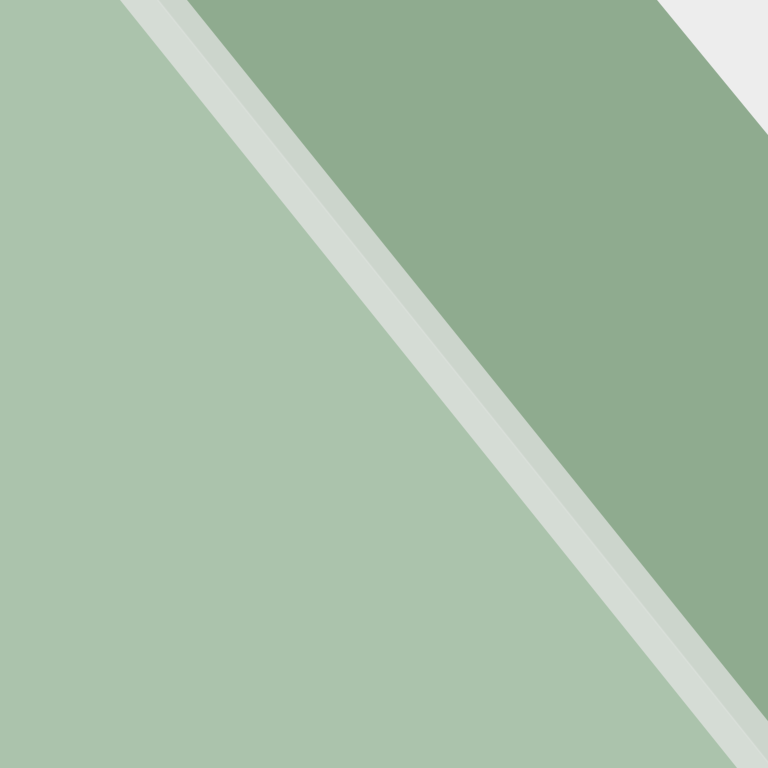
A WebGL 2 fragment shader for this background:

```glsl
#version 300 es
precision highp float;
// Flat diagonal colour fields: a pale two-tone ribbon divides a light green
// field from a darker one, with a near-white corner at the upper right.
// Each edge is a signed line distance, and fields are layered left to right.

// Each edge: x where it meets the top, then its x run per unit of descent
#define RIBBON_LEFT  vec2(0.1563, 0.8034)
#define RIBBON_SEAM  vec2(0.2057, 0.8005)
#define RIBBON_RIGHT vec2(0.2435, 0.8057)
#define CORNER_EDGE  vec2(0.8555, 0.8220)
#define SEAM_WIDTH   0.0012
#define SEAM_GLOW    0.25
#define EDGE_PIXELS  0.75

uniform vec2 u_resolution;
out vec4 fragColor;

const vec3 LIGHT_GREEN  = vec3(0.671, 0.765, 0.675);
const vec3 RIBBON_LIGHT = vec3(0.835, 0.863, 0.835);
const vec3 RIBBON_SHADE = vec3(0.800, 0.835, 0.800);
const vec3 DARK_GREEN   = vec3(0.561, 0.671, 0.561);
const vec3 CORNER_WHITE = vec3(0.929);

// Signed distance to a slanted edge, positive on its right
float edgeDistance(vec2 p, vec2 edge) {
    return (p.x - edge.x - edge.y * (1.0 - p.y)) / length(vec2(1.0, edge.y));
}

// Smoothed coverage of the region right of an edge
float rightOf(vec2 p, vec2 edge, float soft) {
    return smoothstep(-soft, soft, edgeDistance(p, edge));
}

void main() {
    vec2 p = gl_FragCoord.xy / u_resolution;
    float soft = EDGE_PIXELS / min(u_resolution.x, u_resolution.y);

    // Light field and the two tones of the ribbon
    vec3 color = mix(LIGHT_GREEN, RIBBON_LIGHT, rightOf(p, RIBBON_LEFT, soft));
    color = mix(color, RIBBON_SHADE, rightOf(p, RIBBON_SEAM, soft));

    // Faint highlight along the seam
    float seam = edgeDistance(p, RIBBON_SEAM) / SEAM_WIDTH;
    color = mix(color, CORNER_WHITE, SEAM_GLOW * exp(-seam * seam));

    // Dark field and bright corner
    color = mix(color, DARK_GREEN, rightOf(p, RIBBON_RIGHT, soft));
    color = mix(color, CORNER_WHITE, rightOf(p, CORNER_EDGE, soft));

    fragColor = vec4(color, 1.0);
}
```
